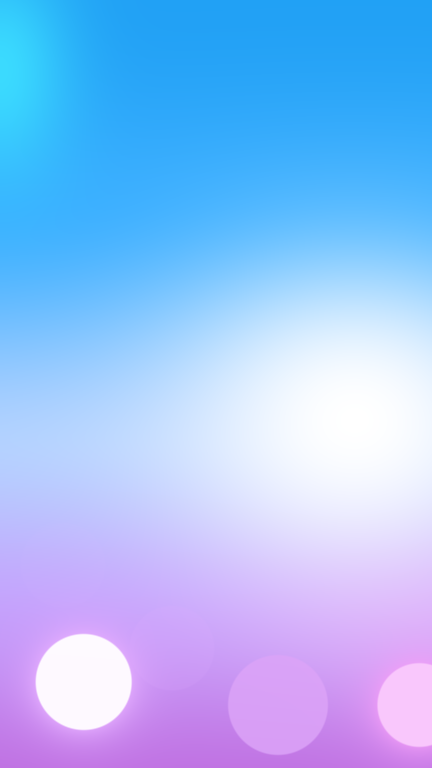
A Shadertoy shader for this background:

```glsl
// Soft blue-to-violet sky gradient with a white bloom and glowing bokeh discs.

// Elliptical bell-shaped falloff around a centre
float bloom(vec2 p, vec2 centre, vec2 spread) {
    vec2 q = (p - centre) / spread;
    return exp(-dot(q, q));
}

// Blends a soft halo and a smooth-edged disc over the backdrop
vec3 addDisc(vec3 backdrop, vec2 p, vec3 circle, vec4 tint, vec4 halo) {
    float d = length(p - circle.xy) - circle.z;
    float edge = max(0.0015, 1.0 / iResolution.y);
    float glow = halo.a * exp(-max(d, 0.0) / 0.022);
    vec3 color = mix(backdrop, halo.rgb, glow);
    return mix(color, tint.rgb, tint.a * (1.0 - smoothstep(-edge, edge, d)));
}

void mainImage(out vec4 fragColor, in vec2 fragCoord) {
    // Height is one unit; x is scaled to a 9:16 frame
    vec2 p = fragCoord / iResolution.xy * vec2(0.5625, 1.0);

    // Vertical gradient, from orchid up to azure
    vec3 color = vec3(0.75, 0.43, 0.88);
    color = mix(color, vec3(0.77, 0.63, 0.99), smoothstep(-0.05, 0.24, p.y));
    color = mix(color, vec3(0.70, 0.82, 1.00), smoothstep(0.18, 0.44, p.y));
    color = mix(color, vec3(0.22, 0.68, 1.00), smoothstep(0.40, 0.74, p.y));
    color = mix(color, vec3(0.13, 0.63, 0.96), smoothstep(0.70, 1.00, p.y));

    // Cyan light at the upper left, pink warmth at the lower right
    color = mix(color, vec3(0.24, 0.88, 1.0), 0.9 * bloom(p, vec2(0.0, 0.91), vec2(0.09, 0.14)));
    color = mix(color, vec3(0.90, 0.66, 0.97), 0.5 * bloom(p, vec2(0.58, 0.19), vec2(0.24, 0.12)));

    // Large white bloom
    color = mix(color, vec3(1.0), bloom(p, vec2(0.462, 0.453), vec2(0.24, 0.21)));

    // Faint background discs
    vec4 noHalo = vec4(0.0);
    vec4 faint = vec4(0.88, 0.68, 1.0, 0.13);
    color = addDisc(color, p, vec3(0.224, 0.156, 0.055), faint, noHalo);
    color = addDisc(color, p, vec3(0.082, 0.264, 0.055), faint * vec4(1.0, 1.1, 1.0, 0.3), noHalo);

    // Bright foreground discs
    color = addDisc(color, p, vec3(0.109, 0.112, 0.0625), vec4(1.0, 0.985, 1.0, 0.98), vec4(0.90, 0.68, 1.0, 0.75));
    color = addDisc(color, p, vec3(0.362, 0.082, 0.065), vec4(0.86, 0.64, 0.97, 0.85), noHalo);
    color = addDisc(color, p, vec3(0.546, 0.082, 0.0545), vec4(0.98, 0.79, 0.99, 0.95), vec4(0.95, 0.62, 0.97, 0.7));

    fragColor = vec4(color, 1.0);
}
```
